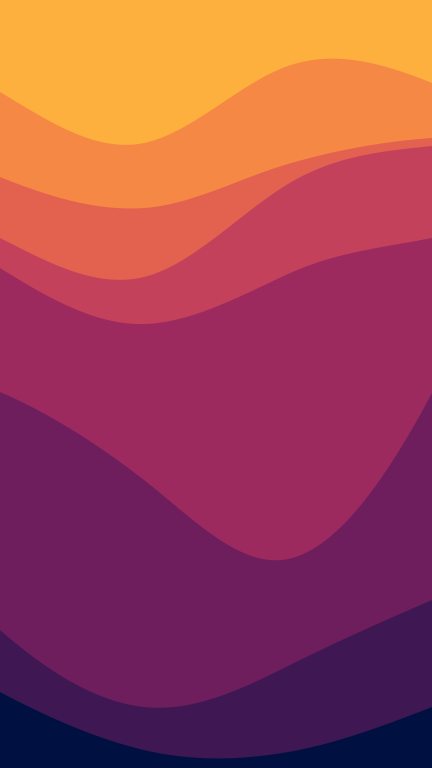
A WebGL 2 fragment shader for this background:

```glsl
#version 300 es
precision highp float;
// Draws stacked flat waves that fall from a warm yellow sky to deep navy.

uniform vec2 u_resolution;
out vec4 fragColor;

const int WAVES = 7;
const float SPANS = 3.0;          // cubic spans across the canvas
const float DEPTH_UNITS = 768.0;  // depth units from top to bottom
const float EDGE_SOFTNESS = 1.0;  // edge width in screen samples

const vec3 SKY = vec3(0.992, 0.690, 0.239);

// Wave fills, from the top layer to the bottom one
const vec3 FILL[WAVES] = vec3[WAVES](
    vec3(0.965, 0.533, 0.271),
    vec3(0.886, 0.382, 0.310),
    vec3(0.765, 0.255, 0.357),
    vec3(0.612, 0.165, 0.369),
    vec3(0.435, 0.118, 0.365),
    vec3(0.246, 0.090, 0.327),
    vec3(0.000, 0.067, 0.253));

// Depth below the top edge at the four span ends
const vec4 DEPTH[WAVES] = vec4[WAVES](
    vec4(92, 143, 66, 83),
    vec4(177, 208, 164, 138),
    vec4(238, 277, 184, 146),
    vec4(268, 324, 274, 238),
    vec4(392, 480, 559, 393),
    vec4(630, 707, 666, 600),
    vec4(692, 750, 752, 707));

// Change of depth per span at the same places
const vec4 SLOPE[WAVES] = vec4[WAVES](
    vec4(86, -30, -50, 58),
    vec4(58, -10, -42, -10),
    vec4(73, -35, -87, -15),
    vec4(90, -4, -66, -28),
    vec4(62, 112, -30, -270),
    vec4(126, 16, -72, -62),
    vec4(76, 34, -25, -56));

// Cubic Hermite curve through the span ends, x in 0..1
float crestDepth(float x, vec4 depth, vec4 slope) {
    float along = clamp(x, 0.0, 1.0) * SPANS;
    int k = int(min(floor(along), SPANS - 1.0));
    float t = along - float(k);
    float rise = depth[k + 1] - depth[k];
    float a = 3.0 * rise - 2.0 * slope[k] - slope[k + 1];
    float b = slope[k] + slope[k + 1] - 2.0 * rise;
    return (depth[k] + t * (slope[k] + t * (a + t * b))) / DEPTH_UNITS;
}

void main() {
    vec2 uv = gl_FragCoord.xy / u_resolution;
    float depth = 1.0 - uv.y;
    vec3 color = SKY;

    // Paint each wave over the ones behind it
    for (int i = 0; i < WAVES; i++) {
        float below = depth - crestDepth(uv.x, DEPTH[i], SLOPE[i]);
        float gradient = length(vec2(dFdx(below), dFdy(below)));
        float edge = max(gradient, 1e-6) * EDGE_SOFTNESS;
        color = mix(color, FILL[i], clamp(below / edge + 0.5, 0.0, 1.0));
    }

    fragColor = vec4(color, 1.0);
}
```
